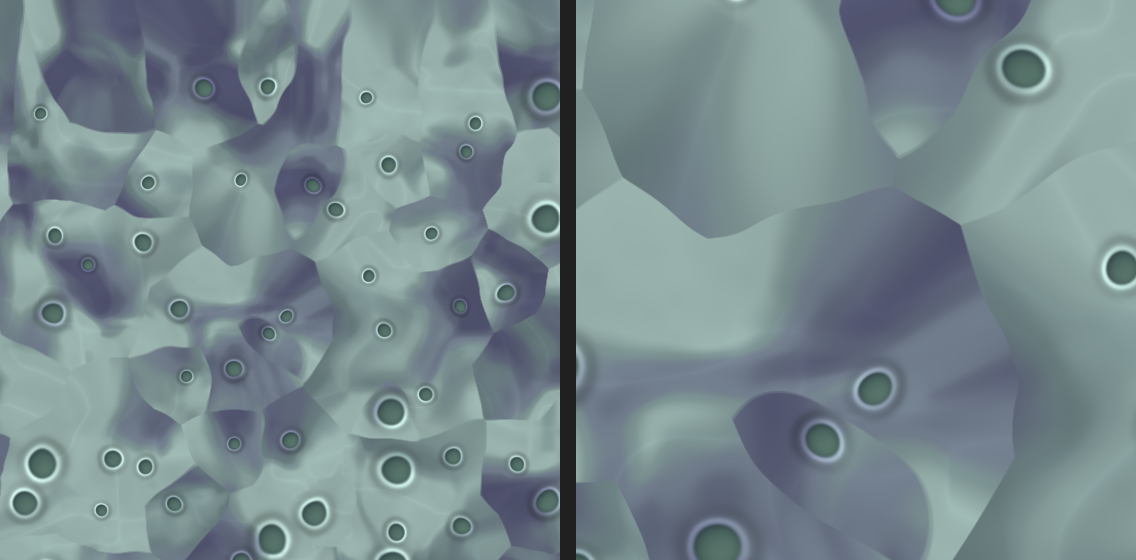
Left: the whole. Right: its middle third, enlarged.
Give the GLSL for this texture, as a WebGL 1 fragment shader.

```glsl
precision highp float;
// Cratered mineral plates: mint and slate patches with sharp seams and dark green pits.
uniform vec2 u_resolution;

const float GRID = 8.0;    // pit sites per canvas side
const float PLATES = 3.4;  // plates per canvas side

vec2 hash2(vec2 p) {
  vec3 q = fract(p.xyx * vec3(0.1031, 0.1030, 0.0973));
  q += dot(q, q.yzx + 33.33);
  return fract((q.xx + q.yz) * q.zy);
}

float noise(vec2 p) {
  vec2 i = floor(p), f = fract(p);
  f = f * f * f * (f * (f * 6.0 - 15.0) + 10.0);
  float low = mix(hash2(i).x, hash2(i + vec2(1.0, 0.0)).x, f.x);
  float high = mix(hash2(i + vec2(0.0, 1.0)).x, hash2(i + 1.0).x, f.x);
  return mix(low, high, f.y);
}

float fbm(vec2 p) {
  return noise(p) * 0.62 + noise(p * 2.1 + 7.3) * 0.27 + noise(p * 4.3 + 19.1) * 0.11;
}

// Centre of the plate that owns point p
vec2 plateCentre(vec2 p) {
  vec2 cell = floor(p * PLATES), centre = p;
  float nearest = 9.0;
  for (int j = -1; j <= 1; j++)
  for (int i = -1; i <= 1; i++) {
    vec2 id = cell + vec2(float(i), float(j));
    vec2 c = (id + 0.2 + 0.6 * hash2(id + 51.0)) / PLATES;
    c.y = min(c.y, 0.81);
    float d = distance(p, c);
    if (d < nearest) { nearest = d; centre = c; }
  }
  return centre;
}

// Soft mineral colouring; far from the centre it stretches into rays
vec3 ground(vec2 p, vec2 centre) {
  vec2 key = hash2(floor(centre * 917.0) + 40.0);
  vec2 q = p - centre;
  float reach = length(q);
  q *= min(1.0, (0.15 + 0.12 * (1.0 - exp(-max(reach - 0.15, 0.0) * 2.0))) / max(reach, 0.001));
  q += key * 30.0 + 40.0;
  vec2 bend = vec2(noise(q * 9.0), noise(q * 9.0 + 31.0)) - 0.5;
  float tone = 0.52 + (fbm(q * 7.5 + bend * 0.9) - 0.5) * 1.65 + (key.x - 0.5) * 0.32;

  vec3 slate = mix(vec3(0.45, 0.50, 0.56), vec3(0.41, 0.49, 0.50),
                   smoothstep(0.42, 0.68, noise(q * 6.0 + 63.0) + (key.y - 0.5) * 0.3));
  vec3 col = mix(vec3(0.32, 0.33, 0.44), vec3(0.37, 0.40, 0.48), smoothstep(0.02, 0.22, tone));
  col = mix(col, slate, smoothstep(0.2, 0.4, tone));
  col = mix(col, vec3(0.49, 0.58, 0.58), smoothstep(0.4, 0.56, tone));
  col = mix(col, vec3(0.61, 0.71, 0.69), smoothstep(0.54, 0.75, tone));

  // Faint pale creases and cloudy shading
  float crease = pow(1.0 - abs(2.0 * noise(q * 15.0 + bend * 1.5) - 1.0), 8.0);
  return col * (0.96 + 0.05 * crease + 0.12 * (fbm(q * 18.0 + 5.0) - 0.5));
}

void main() {
  vec2 uv = gl_FragCoord.xy / min(u_resolution.x, u_resolution.y);
  float pixel = 1.0 / min(u_resolution.x, u_resolution.y);
  vec2 ripple = vec2(noise(uv * 24.0), noise(uv * 24.0 + 77.0)) - 0.5;
  vec2 swell = vec2(noise(uv * 9.0 + 13.0), noise(uv * 9.0 + 29.0)) - 0.5;
  vec2 pitPos = uv + ripple * 0.005;
  vec2 seamPos = uv + ripple * 0.009 + swell * 0.025;

  float best = 9.0, second = 9.0;
  vec2 plate = vec2(0.0), neighbour = vec2(0.0);
  float relief = 0.0, pit = 0.0;
  vec3 pitColor = vec3(0.0);

  // Each site claims nearby ground for its plate and may carve a pit
  for (int j = -2; j <= 2; j++)
  for (int i = -2; i <= 2; i++) {
    vec2 id = floor(uv * GRID) + vec2(float(i), float(j));
    if (id.y > 6.5) continue;
    vec2 rnd = hash2(id + 120.0), kind = hash2(id + 311.0);
    vec2 site = (id + 0.12 + 0.76 * rnd) / GRID;
    vec2 owner = plateCentre(site);
    bool lone = kind.x < 0.11;
    if (lone) owner = site;
    else site = mix(site, owner, 0.16);

    float d = distance(seamPos, site);
    d = lone ? d * 1.55 + 0.012 : d + 0.3 * distance(seamPos, owner);
    bool same = distance(owner, plate) < 0.0005;
    if (d < best) {
      if (!same) { second = best; neighbour = plate; }
      best = d;
      plate = owner;
    } else if (!same && d < second) {
      second = d;
      neighbour = owner;
    }

    if (kind.x > 0.86) continue;
    float radius = mix(0.009, 0.026, kind.y * (0.4 + 0.6 * kind.y));
    vec2 q = (pitPos - site) / radius;
    float e = length(q);
    float lit = dot(q / max(e, 0.01), normalize(rnd - 0.5 + 0.001));
    relief += (0.28 + 0.1 * lit) * exp(-pow((e - 1.22) / 0.17, 2.0));
    relief -= (0.13 - 0.06 * lit) * exp(-pow((e - 1.7) / 0.36, 2.0));
    float disc = 1.0 - smoothstep(0.9, 1.08 + pixel / radius, e);
    if (disc > pit) {
      pit = disc;
      float bowl = 0.75 + 0.35 * dot(q, vec2(0.5, -0.7)) - 0.5 * e * e * e;
      pitColor = mix(vec3(0.20, 0.28, 0.29), vec3(0.37, 0.49, 0.44), clamp(bowl, 0.0, 1.0));
    }
  }

  // Crisp seams between plates
  float side = 0.5 + 0.5 * smoothstep(0.0, 2.5 * pixel, second - best);
  vec3 col = mix(ground(uv, neighbour), ground(uv, plate), side);
  col *= 1.0 + relief;
  col = mix(col, pitColor, pit);
  gl_FragColor = vec4(clamp(col, 0.0, 1.0), 1.0);
}
```
